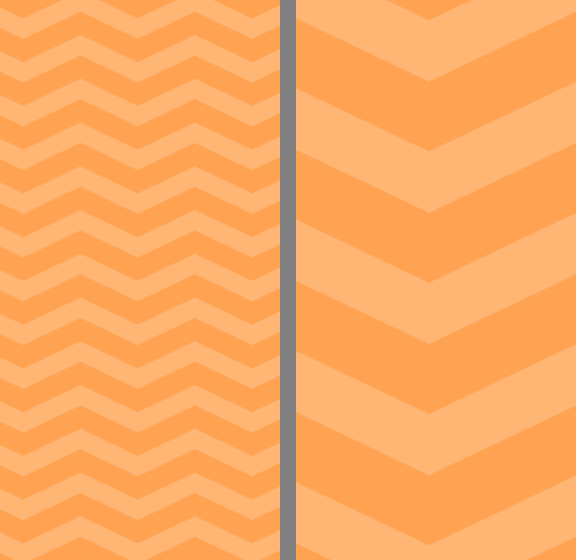
Left: the whole. Right: its middle third, enlarged.
This pattern is drawn by a Shadertoy shader. Its source:

```glsl
// Horizontal chevron stripes in two flat tones of orange.

// Triangle wave of period 1: 0 at whole numbers, 1 halfway between.
float triangleWave(float x) {
    return 2.0 * abs(fract(x + 0.5) - 0.5);
}

// Signed distance to the nearest zigzag band, negative inside.
float chevronDistance(vec2 p) {
    float zigzagPeriod = 0.4089;
    float rise = 0.0971;
    float rowSpacing = 0.15625;

    float centerLine = 0.1023 - rise * triangleWave((p.x - 0.4917) / zigzagPeriod);
    float verticalGap = 0.5 * rowSpacing * triangleWave((p.y - centerLine) / rowSpacing);

    // Turn the vertical gap into one measured across the slanted edge.
    float slope = 2.0 * rise / zigzagPeriod;
    return (verticalGap - 0.0365) * inversesqrt(1.0 + slope * slope);
}

void mainImage(out vec4 fragColor, in vec2 fragCoord) {
    // Canvas widths, measured down from the top left corner.
    vec2 p = vec2(fragCoord.x, iResolution.y - fragCoord.y) / iResolution.x;

    // Edge softened over one pixel.
    float band = clamp(0.5 - chevronDistance(p) * iResolution.x, 0.0, 1.0);

    vec3 deepOrange = vec3(1.0, 0.64, 0.32);
    vec3 paleOrange = vec3(1.0, 0.71, 0.45);
    fragColor = vec4(mix(deepOrange, paleOrange, band), 1.0);
}
```
